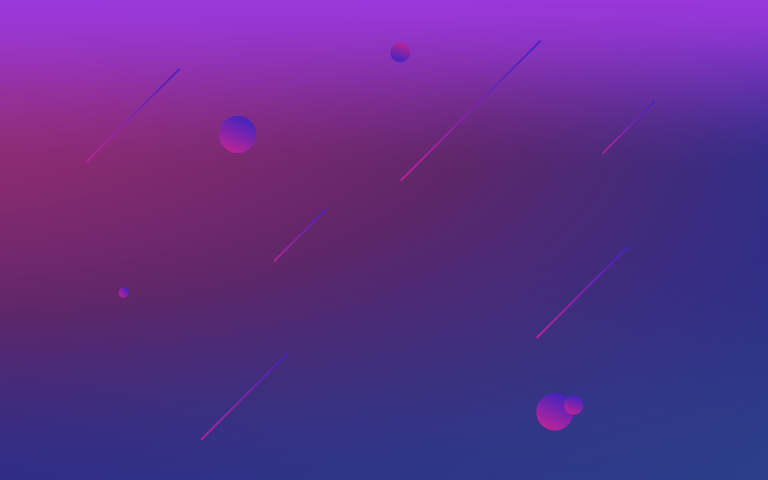
Give the GLSL for this background, as a WebGL 2 fragment shader.

```glsl
#version 300 es
precision highp float;

uniform vec2 u_resolution;
out vec4 outColor;

const vec3 PINK = vec3(0.73, 0.14, 0.60);
const vec3 INDIGO = vec3(0.26, 0.14, 0.75);

// Streaks: lower end and horizontal span, in canvas heights
const vec3 STREAKS[6] = vec3[6](
    vec3(0.181, 0.6635, 0.192), vec3(0.836, 0.625, 0.289),
    vec3(1.257, 0.682, 0.106), vec3(0.572, 0.457, 0.106),
    vec3(1.119, 0.297, 0.189), vec3(0.420, 0.085, 0.179));

// Orbs: centre, radius and angle towards their indigo side
const vec4 ORBS[5] = vec4[5](
    vec4(0.495, 0.720, 0.0388, 1.15), vec4(0.834, 0.8905, 0.0205, -1.9),
    vec4(0.258, 0.391, 0.0108, 0.7), vec4(1.156, 0.142, 0.0388, 1.15),
    vec4(1.195, 0.156, 0.0200, 1.2));

float coverage(float dist, float pixel) {
    return clamp(0.5 - dist / pixel, 0.0, 1.0);
}

vec3 backdrop(vec2 uv) {
    // Warm left side fading to indigo at the right and bottom
    float warmth = smoothstep(-0.1, 0.8, uv.y) * (1.0 - 0.93 * pow(uv.x, 1.3));
    vec3 color = mix(vec3(0.17, 0.18, 0.54), vec3(0.37, 0.15, 0.41),
                     min(warmth * 2.0, 1.0));
    color = mix(color, vec3(0.57, 0.17, 0.45), max(warmth * 2.0 - 1.0, 0.0));

    // Blue lift in the lower right corner
    color.g += 0.06 * uv.x * (1.0 - smoothstep(0.0, 0.5, uv.y));

    // Violet glow along the top
    return mix(color, vec3(0.61, 0.22, 0.87), smoothstep(0.63, 1.04, uv.y));
}

void main() {
    vec2 p = gl_FragCoord.xy / u_resolution.y;
    float pixel = 1.0 / u_resolution.y;
    vec3 color = backdrop(gl_FragCoord.xy / u_resolution);

    // Diagonal streaks, pink at the foot and indigo at the tip
    for (int i = 0; i < 6; i++) {
        vec2 local = p - STREAKS[i].xy;
        float along = clamp((local.x + local.y) / (2.0 * STREAKS[i].z), 0.0, 1.0);
        float dist = length(local - along * STREAKS[i].z) - 0.0019;
        color = mix(color, mix(PINK, INDIGO, along), coverage(dist, pixel));
    }

    // Two-tone orbs
    for (int i = 0; i < 5; i++) {
        vec2 local = p - ORBS[i].xy;
        float radius = ORBS[i].z;
        vec2 axis = vec2(cos(ORBS[i].w), sin(ORBS[i].w));
        float tone = clamp(0.5 + 0.5 * dot(local, axis) / radius, 0.0, 1.0);
        color = mix(color, mix(PINK, INDIGO, tone), coverage(length(local) - radius, pixel));
    }

    outColor = vec4(color, 1.0);
}
```
